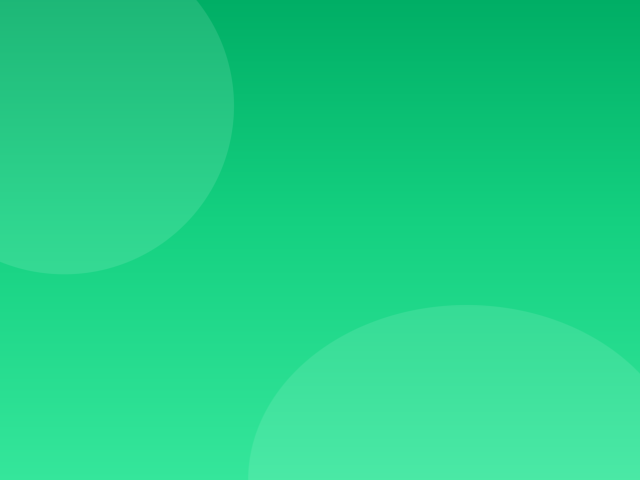
Write a Shadertoy shader that draws this background.

```glsl
// Antialiased coverage of an ellipse
float ellipseMask(vec2 p, vec2 center, vec2 radii) {
    float d = length((p - center) / radii) - 1.0;
    float edge = 0.75 / (min(radii.x, radii.y) * iResolution.y);
    return 1.0 - smoothstep(-edge, edge, d);
}

void mainImage(out vec4 fragColor, in vec2 fragCoord) {
    vec2 p = fragCoord / iResolution.y;

    // Vertical three-stop gradient
    vec3 deepGreen = vec3(0.0, 0.682, 0.396);
    vec3 midGreen = vec3(0.078, 0.816, 0.502);
    vec3 mintGreen = vec3(0.208, 0.902, 0.608);
    float depth = 1.0 - p.y;
    vec3 color = mix(deepGreen, midGreen, clamp(depth / 0.46, 0.0, 1.0));
    color = mix(color, mintGreen, clamp((depth - 0.46) / 0.54, 0.0, 1.0));

    // Translucent white disc at upper left, ellipse at lower right
    float disc = ellipseMask(p, vec2(0.134, 0.7795), vec2(0.3535, 0.351));
    float mound = ellipseMask(p, vec2(0.972, 0.0), vec2(0.455, 0.3646));
    color = mix(color, vec3(1.0), 0.115 * disc);
    color = mix(color, vec3(1.0), 0.105 * mound);

    fragColor = vec4(color, 1.0);
}
```
